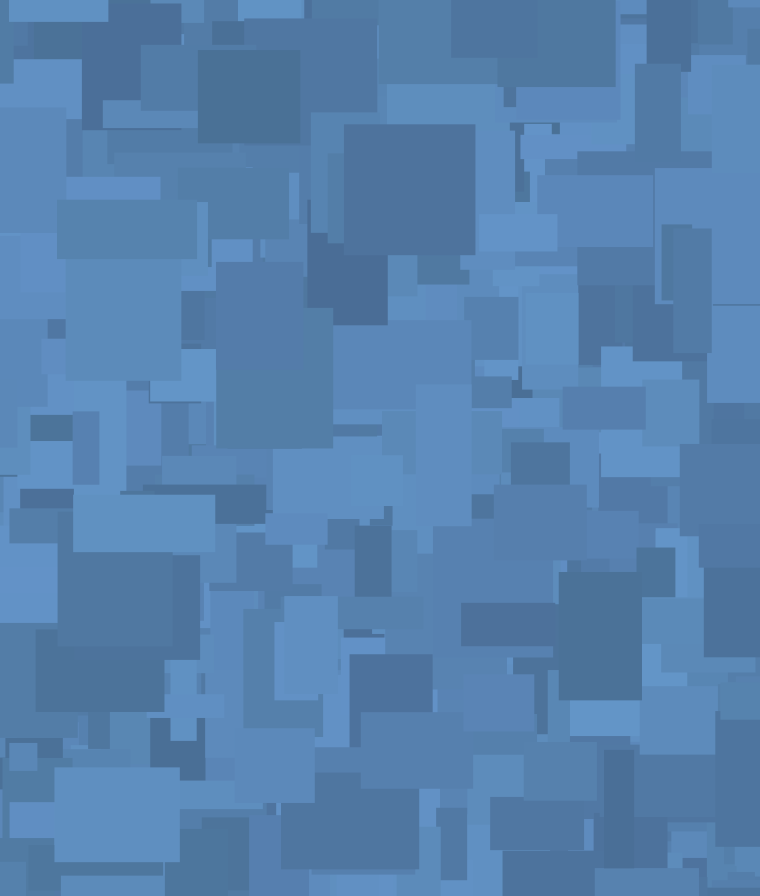
Write a Shadertoy shader that draws this pattern.

```glsl
// Overlapping opaque rectangles in shades of steel blue, stacked in random layers.

const vec3  DARK_BLUE  = vec3(0.290, 0.436, 0.588);
const vec3  LIGHT_BLUE = vec3(0.388, 0.579, 0.782);
const float HUE_DRIFT  = 0.016;  // small green shift from block to block
const int   LAYERS     = 24;     // more layers leave fewer gaps
const float CELL       = 0.2;    // one block per cell and layer, in canvas heights
const float MIN_HALF   = 0.012;  // smallest half side of a block
const float MAX_HALF   = 0.080;  // largest half side of a block

// Integer hash: four independent values in 0..1
vec4 hash4(ivec2 cell, int layer, int seed) {
    uvec4 v = uvec4(cell.x + 64, cell.y + 64, layer, seed);
    v = v * 1664525u + 1013904223u;
    v += v.yzxy * v.wxyz;
    v ^= v >> 16u;
    v += v.yzxy * v.wxyz;
    return vec4(v >> 8u) / 16777216.0;
}

// Antialiased coverage of an axis-aligned box
float boxCoverage(vec2 offset, vec2 halfSize, float pixel) {
    vec2 inside = clamp((halfSize - abs(offset)) / pixel + 0.5, 0.0, 1.0);
    return inside.x * inside.y;
}

vec3 blockColour(ivec2 cell, int layer) {
    vec4 pick = hash4(cell, layer, 7);
    vec3 colour = mix(DARK_BLUE, LIGHT_BLUE, pick.x);
    colour.g += HUE_DRIFT * (pick.y - 0.5);
    return colour;
}

void mainImage(out vec4 fragColor, in vec2 fragCoord) {
    float pixel = 1.0 / iResolution.y;
    vec2 p = fragCoord * pixel;
    vec3 colour = mix(DARK_BLUE, LIGHT_BLUE, 0.5);

    // Paint from the bottom layer to the top one
    for (int layer = 0; layer < LAYERS; layer++) {
        vec2 shift = hash4(ivec2(0), layer, 3).xy;
        vec2 gridPos = p / CELL + shift;
        ivec2 home = ivec2(floor(gridPos));

        // Blocks from neighbouring cells may reach into this one
        for (int y = -1; y <= 1; y++) {
            for (int x = -1; x <= 1; x++) {
                ivec2 cell = home + ivec2(x, y);
                vec4 shape = hash4(cell, layer, 1);
                vec2 offset = (gridPos - vec2(cell) - shape.xy) * CELL;
                vec2 halfSize = mix(vec2(MIN_HALF), vec2(MAX_HALF), shape.zw);
                float cover = boxCoverage(offset, halfSize, pixel);
                if (cover > 0.0) {
                    colour = mix(colour, blockColour(cell, layer), cover);
                }
            }
        }
    }
    fragColor = vec4(colour, 1.0);
}
```
